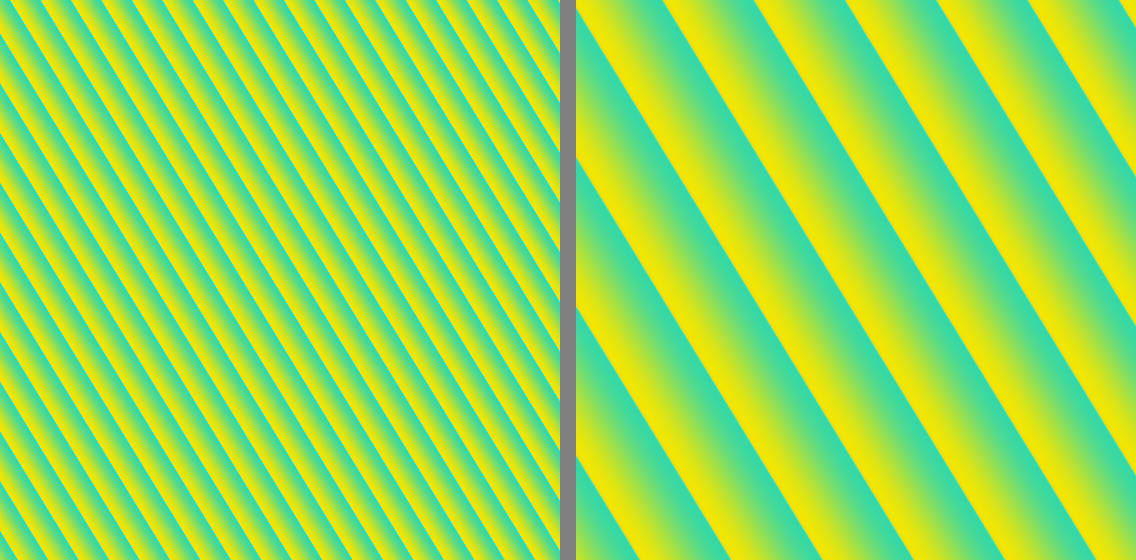
Left: the whole. Right: its middle third, enlarged.
Give the GLSL for this pattern, as a three.js fragment shader.

```glsl
varying vec2 vUv;

// Position within one slanted stripe: 0 at its left edge, 1 at its right
float stripePhase(vec2 p) {
  return fract(dot(p, vec2(18.40, 11.26)) + 0.40);
}

// Soft fade from yellow to teal across a stripe
vec3 stripeColor(float t) {
  vec3 yellow = vec3(0.95, 0.903, 0.01);
  vec3 teal = vec3(0.20, 0.847, 0.66);
  return mix(yellow, teal, smoothstep(0.0, 1.0, t));
}

void main() {
  float t = stripePhase(vUv);
  vec3 color = stripeColor(t);

  // Thin warm rim on the yellow side, with a smoothed step from teal
  vec3 rim = vec3(0.97, 0.87, 0.0);
  color = mix(rim, color, smoothstep(0.0, 0.04, t));
  color = mix(color, rim, smoothstep(0.97, 1.0, t));

  gl_FragColor = vec4(color, 1.0);
}
```
